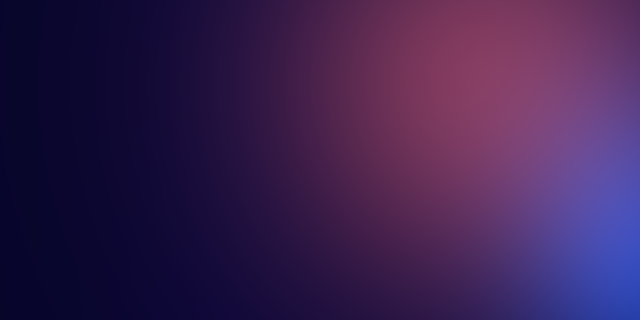
This background is drawn by a WebGL 1 fragment shader. Its source:

```glsl
precision highp float;
// Soft rose and blue glows on the right of a deep navy backdrop.

uniform vec2 u_resolution;

// Positions and radii are in canvas heights, origin at the lower left.
const vec3 NAVY_EDGE = vec3(0.03, 0.02, 0.17);
const vec3 NAVY_INNER = vec3(0.03, 0.02, 0.215);
const float NAVY_FADE = 0.8;

const vec3 ROSE_LIGHT = vec3(0.50, 0.215, 0.15);
const vec2 ROSE_CENTER = vec2(1.54, 0.74);
const vec2 ROSE_RADIUS = vec2(0.69, 0.69);

const vec3 BLUE_LIGHT = vec3(0.02, 0.21, 0.48);
const vec2 BLUE_CENTER = vec2(2.02, 0.20);
const vec2 BLUE_RADIUS = vec2(0.40, 0.52);

// Gaussian falloff around an elliptical light.
float glow(vec2 point, vec2 center, vec2 radius) {
  vec2 offset = (point - center) / radius;
  return exp(-dot(offset, offset));
}

void main() {
  vec2 point = gl_FragCoord.xy / u_resolution.y;

  // Backdrop, darkest at the left edge
  vec3 color = mix(NAVY_EDGE, NAVY_INNER, smoothstep(0.0, NAVY_FADE, point.x));

  // Overlapping lights
  color += ROSE_LIGHT * glow(point, ROSE_CENTER, ROSE_RADIUS);
  color += BLUE_LIGHT * glow(point, BLUE_CENTER, BLUE_RADIUS);

  gl_FragColor = vec4(color, 1.0);
}
```
